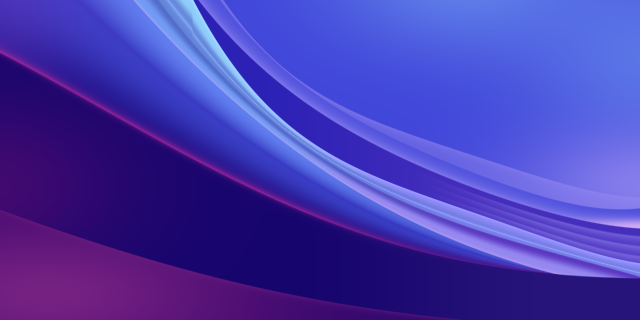
Reproduce this background procedurally as a Shadertoy shader.

```glsl
// Silky blue and violet ribbons sweeping down from the upper left over dark indigo folds.

// Curves: (start x, start height), then heights at four even steps up to x = 2.
const vec2 VEIL_TOP_START = vec2(0.698, 1.0);
const vec4 VEIL_TOP = vec4(0.693, 0.557, 0.451, 0.383);
const vec2 VEIL_MID_START = vec2(0.687, 1.0);
const vec4 VEIL_MID = vec4(0.687, 0.516, 0.393, 0.349);
const vec2 VEIL_LOW_START = vec2(0.620, 1.0);
const vec4 VEIL_LOW = vec4(0.672, 0.482, 0.354, 0.286);
const vec2 BRIGHT_TOP_START = vec2(0.604, 1.0);
const vec4 BRIGHT_TOP = vec4(0.570, 0.398, 0.276, 0.177);
const vec2 BRIGHT_LOW_START = vec2(0.495, 1.0);
const vec4 BRIGHT_LOW = vec4(0.604, 0.375, 0.240, 0.135);
const vec2 BODY_TOP_START = vec2(0.417, 1.0);
const vec4 BODY_TOP = vec4(0.615, 0.349, 0.182, 0.088);
const vec2 BODY_LOW_START = vec2(0.0, 0.836);
const vec4 BODY_LOW = vec4(0.560, 0.318, 0.174, 0.130);
const vec2 HILL_START = vec2(0.0, 0.344);
const vec4 HILL = vec4(0.180, 0.062, -0.005, -0.040);

const vec3 SKY = vec3(0.25, 0.27, 0.85);
const vec3 SKY_LIGHT = vec3(0.42, 0.58, 0.94);
const vec3 LILAC = vec3(0.58, 0.53, 0.94);
const vec3 ICE = vec3(0.56, 0.80, 0.98);
const vec3 AZURE = vec3(0.38, 0.50, 0.94);
const vec3 DEEP_BLUE = vec3(0.17, 0.13, 0.71);
const vec3 VIOLET = vec3(0.36, 0.22, 0.76);
const vec3 INDIGO = vec3(0.09, 0.02, 0.43);
const vec3 PLUM = vec3(0.28, 0.04, 0.44);
const vec3 MAGENTA = vec3(0.46, 0.13, 0.51);
const vec3 ROSE = vec3(0.72, 0.16, 0.62);
const vec3 BLUSH = vec3(0.90, 0.72, 0.97);
const float EDGE_SLOPE = 1.14;
const int FAN_COUNT = 3;

// Quartic through five evenly spaced heights, continued straight to the left.
float curve(float x, vec2 start, vec4 h) {
    float t = 4.0 * max(x - start.x, 0.0) / (2.0 - start.x);
    vec4 d1 = h - vec4(start.y, h.xyz);
    vec3 d2 = d1.yzw - d1.xyz;
    vec2 d3 = d2.yz - d2.xy;
    float d4 = d3.y - d3.x;
    float bend = d2.x + (t - 2.0) / 3.0 * (d3.x + (t - 3.0) / 4.0 * d4);
    return start.y + t * (d1.x + (t - 1.0) / 2.0 * bend)
         + EDGE_SLOPE * max(start.x - x, 0.0);
}

// Approximate signed distance, positive below the curve.
float below(vec2 p, vec2 start, vec4 h) {
    float y = curve(p.x, start, h);
    float slope = (curve(p.x + 0.004, start, h) - y) / 0.004;
    return (y - p.y) * inversesqrt(1.0 + slope * slope);
}

float cover(float d) {
    float w = 0.9 / iResolution.y;
    return smoothstep(-w, w, d);
}

float glow(float d, float width) {
    return exp(-abs(d) / width);
}

float spot(vec2 p, vec2 center, vec2 size) {
    vec2 q = (p - center) / size;
    return exp(-dot(q, q));
}

void mainImage(out vec4 fragColor, in vec2 fragCoord) {
    vec2 p = fragCoord / iResolution.xy * vec2(2.0, 1.0);
    float right = smoothstep(0.75, 1.6, p.x);

    float veilTop = below(p, VEIL_TOP_START, VEIL_TOP);
    float veilMid = below(p, VEIL_MID_START, VEIL_MID);
    float veilLow = below(p, VEIL_LOW_START, VEIL_LOW);
    float brightTop = below(p, BRIGHT_TOP_START, BRIGHT_TOP);
    float brightLow = below(p, BRIGHT_LOW_START, BRIGHT_LOW);
    float bodyTop = below(p, BODY_TOP_START, BODY_TOP);
    float bodyLow = below(p, BODY_LOW_START, BODY_LOW);
    float hill = below(p, HILL_START, HILL);

    // Sky with pale blue and lilac pools of light
    vec3 col = mix(SKY, SKY_LIGHT, 0.75 * spot(p, vec2(1.45, 1.08), vec2(0.42, 0.24)));
    col = mix(col, SKY_LIGHT, 0.6 * spot(p, vec2(2.05, 0.82), vec2(0.40, 0.28)));
    col = mix(col, LILAC, 0.85 * spot(p, vec2(2.05, 0.42), vec2(0.42, 0.18)));

    // Translucent veil
    vec3 veil = mix(col, LILAC, 0.42 + 0.25 * glow(veilTop, 0.012));
    col = mix(col, veil, cover(veilTop));
    vec3 fold = mix(SKY, LILAC, 0.12 + 0.65 * glow(veilLow, 0.022));
    fold = mix(fold, BLUSH, 0.8 * spot(p, vec2(2.0, 0.29), vec2(0.22, 0.025)));
    col = mix(col, fold, cover(veilMid));

    // Deep gap with a fan of thin ribbons opening to the right
    vec3 gap = mix(DEEP_BLUE, VIOLET, 0.55 * right);
    float gapPos = veilLow / max(veilLow - brightTop, 0.001);
    for (int i = 0; i < FAN_COUNT; i++) {
        float rim = (float(i) + 0.8) / (float(FAN_COUNT) + 0.5);
        float sheet = smoothstep(rim - 0.04, rim + 0.04, gapPos) * exp(-5.0 * max(gapPos - rim, 0.0));
        gap = mix(gap, LILAC, 0.6 * sheet * smoothstep(1.25, 1.8, p.x));
    }
    col = mix(col, gap, cover(veilLow));

    // Bright ribbon, icy at the top and lilac to the right
    float ribbonPos = clamp(brightTop / max(brightTop - brightLow, 0.001), 0.0, 1.0);
    vec3 ribbon = mix(ICE, mix(AZURE, LILAC, 0.75), smoothstep(0.6, 1.3, p.x));
    ribbon = mix(ribbon, AZURE * 0.85, 0.75 * smoothstep(0.25, 0.6, ribbonPos) * (1.0 - 0.5 * right));
    ribbon += 0.16 * glow(brightTop, 0.004) + 0.14 * glow(ribbonPos - 0.72, 0.06);
    col = mix(col, ribbon, cover(brightTop));

    // Inner ribbon with a violet shadow under the bright one
    vec3 inner = mix(mix(AZURE, ICE, 0.35), LILAC, smoothstep(0.8, 1.2, p.x));
    float innerPos = brightLow / max(brightLow - bodyTop, 0.001);
    inner = mix(mix(AZURE * 0.85, VIOLET, right), inner, smoothstep(0.1, 0.65, innerPos));
    inner = mix(inner, BLUSH, 0.5 * glow(bodyTop, 0.004));
    col = mix(col, inner, cover(brightLow));

    // Broad blue body with a dark crease and a rose rim
    float bodyPos = clamp(bodyLow / min(bodyLow - bodyTop, -0.001), 0.0, 1.0);
    vec3 body = mix(vec3(0.13, 0.07, 0.54), SKY * 0.9, smoothstep(0.0, 0.6, bodyPos));
    body = mix(body, AZURE, smoothstep(0.5, 1.0, bodyPos) * (1.0 - 0.6 * right));
    body = mix(body, DEEP_BLUE, 0.45 * glow(bodyPos - 0.66, 0.07));
    body = mix(body, VIOLET, 0.6 * spot(p, vec2(0.0, 1.0), vec2(0.28, 0.25)));
    body = mix(body, ROSE, 0.85 * glow(bodyLow, 0.011) * (1.0 - 0.6 * right));
    col = mix(col, body, cover(bodyTop));

    // Indigo hollow, plum toward the left
    vec3 hollow = mix(INDIGO, PLUM, 0.9 * spot(p, vec2(-0.05, 0.42), vec2(0.42, 0.26)));
    hollow = mix(hollow, vec3(0.15, 0.08, 0.48), smoothstep(0.9, 1.8, p.x));
    hollow = mix(hollow, ROSE, 0.45 * glow(bodyLow, 0.006) * (1.0 - right));
    col = mix(col, hollow, cover(bodyLow));

    // Magenta hill in the lower left
    vec3 mound = mix(PLUM, MAGENTA, spot(p, vec2(0.15, 0.08), vec2(0.50, 0.20)));
    mound = mix(mound, INDIGO, 0.5 * smoothstep(0.6, 1.4, p.x));
    mound = mix(mound, MAGENTA, 0.5 * glow(hill, 0.008));
    col = mix(col, mound, cover(hill));

    fragColor = vec4(clamp(col, 0.0, 1.0), 1.0);
}
```
